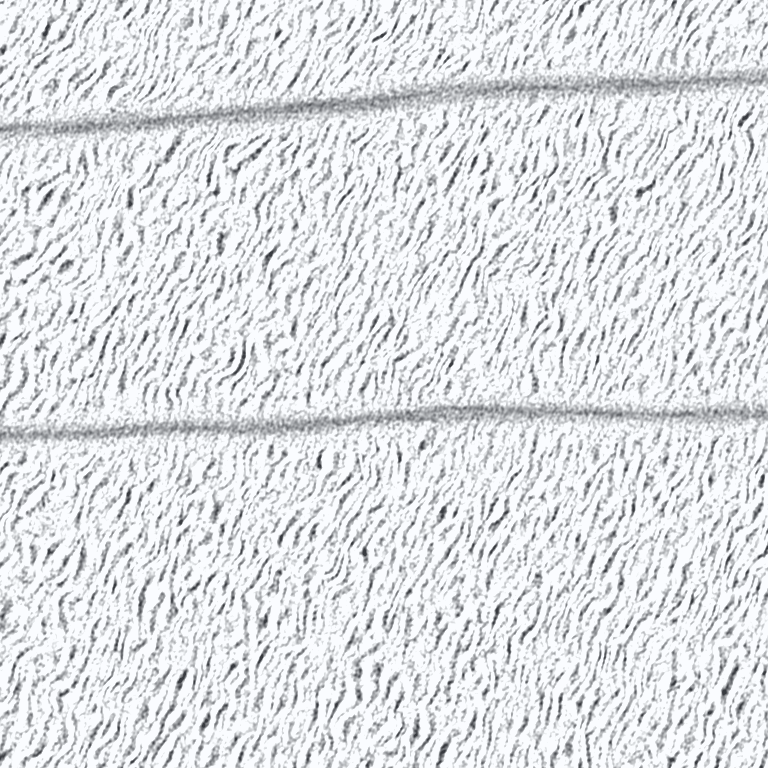
A three.js fragment shader for this texture:

```glsl
// White embossed plaster: short wavy slanted strokes between two rising seams.
// Stroke shading is the slope of stretched, warped gradient noise; fine grain
// lies on top, and the strokes fade out beside each soft gray seam.

#define PAPER vec3(0.98, 0.99, 1.00)
#define INK vec3(0.22, 0.23, 0.25)
#define STROKE_ANGLE 1.10
#define STROKE_CELLS vec2(112.0, 38.0)
#define STROKE_DEPTH 0.98
#define RELIEF_STEP 0.0052
#define GRAIN_CELLS 205.0
#define GRAIN_DEPTH 0.62
#define SEAM_COUNT 2
#define SEAM_WIDTH 0.0115
#define SEAM_DEPTH 0.36
#define SEAM_MARGIN 0.040

varying vec2 vUv;

vec2 hash2(vec2 cell) {
  vec2 k = vec2(dot(cell, vec2(127.1, 311.7)), dot(cell, vec2(269.5, 183.3)));
  return fract(sin(k) * 43758.5453) * 2.0 - 1.0;
}

// Gradient noise, roughly -0.7 to 0.7
float noise(vec2 p) {
  vec2 i = floor(p);
  vec2 f = fract(p);
  vec2 w = f * f * f * (f * (f * 6.0 - 15.0) + 10.0);
  float a = dot(hash2(i), f);
  float b = dot(hash2(i + vec2(1.0, 0.0)), f - vec2(1.0, 0.0));
  float c = dot(hash2(i + vec2(0.0, 1.0)), f - vec2(0.0, 1.0));
  float d = dot(hash2(i + vec2(1.0, 1.0)), f - vec2(1.0, 1.0));
  return mix(mix(a, b, w.x), mix(c, d, w.x), w.y);
}

vec2 noise2(vec2 p) {
  return vec2(noise(p), noise(p + vec2(37.2, 71.9)));
}

// Axes across and along the strokes, steeper to the right and the bottom
vec2 strokeSpace(vec2 p) {
  vec2 bent = p + 0.024 * noise2(p * 4.0 + 4.0)
                + 0.016 * noise2(p * 15.0)
                + 0.009 * noise2(p * 38.0 + 9.0);
  float s = sin(STROKE_ANGLE);
  float c = cos(STROKE_ANGLE);
  float steepen = 0.09 * (p.x * p.x - p.y * p.y + p.y);
  return vec2(bent.x * s - bent.y * c + steepen, bent.x * c + bent.y * s);
}

float relief(vec2 q) {
  return noise(q * STROKE_CELLS)
       + 0.50 * noise(q * STROKE_CELLS * vec2(0.62, 1.5) + 17.0);
}

// Height of a seam: a gentle rise with a hump right of the middle
float seamHeight(float x, float index) {
  float hump = (x - 0.63) / 0.17;
  return 0.436 + 0.392 * index + (0.025 + 0.047 * index) * x
       + 0.011 * exp(-hump * hump)
       + 0.004 * noise(vec2(x * 9.0, index * 5.3 + 0.4));
}

void main() {
  vec2 p = vUv;

  // Seams: hatched darkness and the calm margin around them
  float seam = 0.0;
  float strokeFade = 1.0;
  for (int n = 0; n < SEAM_COUNT; n++) {
    float index = float(n);
    float offset = p.y - seamHeight(p.x, index);
    float width = SEAM_WIDTH * (1.0 + 0.5 * noise(vec2(p.x * 7.0, index + 2.6)));
    float core = exp(-offset * offset / (width * width));
    float halo = exp(-abs(offset) / 0.020);
    float streak = noise(vec2(p.x * 11.0, offset * 110.0 + index * 31.0));
    float hatch = noise(vec2(p.x - 0.7 * p.y, p.y + 0.5 * p.x) * vec2(130.0, 170.0));
    seam += core * SEAM_DEPTH * (0.9 + 0.8 * streak + 0.4 * hatch) + 0.05 * halo;
    strokeFade *= smoothstep(0.25 * SEAM_MARGIN, SEAM_MARGIN, abs(offset));
  }

  // Strokes: slope across the relief, stronger in some patches
  vec2 q = strokeSpace(p);
  float slope = relief(q) - relief(q + vec2(RELIEF_STEP, 0.0));
  float patchiness = 1.0 + 0.9 * noise(p * 30.0 + 3.0);
  float strokes = STROKE_DEPTH * slope * patchiness * mix(0.15, 1.0, strokeFade);

  // Grain: fine speckle, drawn out along the slant
  vec2 grainPoint = vec2(p.x - 0.5 * p.y, 0.8 * p.y + 0.4 * p.x) * GRAIN_CELLS;
  float grain = GRAIN_DEPTH * noise(grainPoint) * (1.0 - 0.4 * min(seam * 2.0, 1.0));

  float darkness = max(strokes + grain + seam, 0.0);
  gl_FragColor = vec4(mix(PAPER, INK, min(darkness / 0.76, 1.0)), 1.0);
}
```
